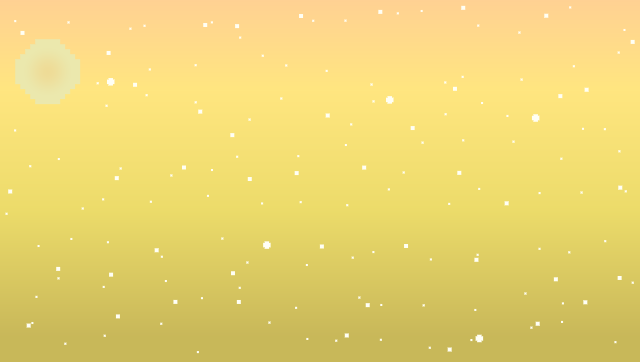
Give the GLSL for this background, as a Shadertoy shader.

```glsl
// A warm dusk sky: a vertical four-stop gradient, a stepped pale moon and white stars.
// Small stars sit on jittered grids, bright ones along a zigzag, and the
// moon and bright stars share one stepped-disc distance function.

const vec3 SKY_TOP    = vec3(1.000, 0.820, 0.575);
const vec3 SKY_GLOW   = vec3(1.000, 0.900, 0.500);
const vec3 SKY_MIDDLE = vec3(0.925, 0.860, 0.415);
const vec3 SKY_BASE   = vec3(0.785, 0.720, 0.350);
const float GLOW_DEPTH   = 0.25;    // gradient stops, measured down from the top
const float MIDDLE_DEPTH = 0.58;
const float BASE_DEPTH   = 0.93;

const vec3 MOON_CORE = vec3(0.935, 0.860, 0.590);
const vec3 MOON_RIM  = vec3(0.920, 0.910, 0.680);
const vec2 MOON_CENTRE = vec2(0.0745, 0.802);
const float MOON_STEP  = 0.0078;    // stair size, in canvas widths
const float MOON_STEPS = 6.36;      // radius, in stairs

const vec3 STAR_COLOUR = vec3(1.0, 1.0, 0.96);
const vec2 SMALL_GRID  = vec2(14.0, 8.0);
const vec2 MEDIUM_GRID = vec2(9.0, 5.0);
const float SMALL_HALF  = 0.0016;   // half sides, in canvas widths
const float MEDIUM_HALF = 0.0031;
const float BRIGHT_STEP  = 0.00234;
const float BRIGHT_STEPS = 2.3;
const int BRIGHT_COUNT = 5;

vec2 hash22(vec2 p) {
    vec3 q = fract(p.xyx * vec3(0.1031, 0.1030, 0.0973));
    q += dot(q, q.yzx + 33.33);
    return fract((q.xx + q.yz) * q.zy);
}

float boxDistance(vec2 p, vec2 halfSize) {
    vec2 d = abs(p) - halfSize;
    return length(max(d, 0.0)) + min(max(d.x, d.y), 0.0);
}

// Union of boxes tracing a circle in whole stairs; p is in stairs.
float steppedDisc(vec2 p, float radius) {
    float nearest = 1e5;
    for (float row = 0.0; row <= radius; row++) {
        float reach = floor(sqrt(radius * radius - row * row));
        nearest = min(nearest, boxDistance(p, vec2(reach, row) + 0.5));
    }
    return nearest;
}

float coverage(float distance) {
    return clamp(0.5 - distance * iResolution.x, 0.0, 1.0);
}

vec3 skyColour(float depth) {
    vec3 colour = mix(SKY_TOP, SKY_GLOW, clamp(depth / GLOW_DEPTH, 0.0, 1.0));
    colour = mix(colour, SKY_MIDDLE,
        clamp((depth - GLOW_DEPTH) / (MIDDLE_DEPTH - GLOW_DEPTH), 0.0, 1.0));
    return mix(colour, SKY_BASE,
        clamp((depth - MIDDLE_DEPTH) / (BASE_DEPTH - MIDDLE_DEPTH), 0.0, 1.0));
}

// One square star per grid cell, kept clear of the cell border.
float starGrid(vec2 uv, vec2 grid, float halfSide, float seed, vec2 toWidths) {
    vec2 cell = floor(uv * grid);
    vec2 centre = (cell + mix(vec2(0.1), vec2(0.9), hash22(cell + seed))) / grid;
    return coverage(boxDistance((uv - centre) * toWidths, vec2(halfSide)));
}

// Bright stars alternate between an upper and a lower band from left to right.
float brightStars(vec2 uv, vec2 toWidths) {
    float light = 0.0;
    for (int i = 0; i < BRIGHT_COUNT; i++) {
        float n = float(i);
        float across = 0.173 + 0.27 * n - 0.026 * n * n;
        float depth = i % 2 == 0 ? 0.226 + 0.025 * n : 0.548 + 0.129 * n;
        vec2 p = (uv - vec2(across, 1.0 - depth)) * toWidths / BRIGHT_STEP;
        light = max(light, coverage(steppedDisc(p, BRIGHT_STEPS) * BRIGHT_STEP));
    }
    return light;
}

void mainImage(out vec4 fragColor, in vec2 fragCoord) {
    vec2 uv = fragCoord / iResolution.xy;
    vec2 toWidths = vec2(1.0, iResolution.y / iResolution.x);
    vec3 colour = skyColour(1.0 - uv.y);

    // Stars
    float stars = starGrid(uv, SMALL_GRID, SMALL_HALF, 17.0, toWidths);
    stars = max(stars, starGrid(uv, MEDIUM_GRID, MEDIUM_HALF, 53.0, toWidths));
    stars = max(stars, brightStars(uv, toWidths));
    colour = mix(colour, STAR_COLOUR, stars);

    // Moon
    vec2 moonPoint = (uv - MOON_CENTRE) * toWidths / MOON_STEP;
    float rim = smoothstep(0.0, 0.85, length(moonPoint) / MOON_STEPS);
    float moon = coverage(steppedDisc(moonPoint, MOON_STEPS) * MOON_STEP);
    colour = mix(colour, mix(MOON_CORE, MOON_RIM, rim), moon);

    fragColor = vec4(colour, 1.0);
}
```
